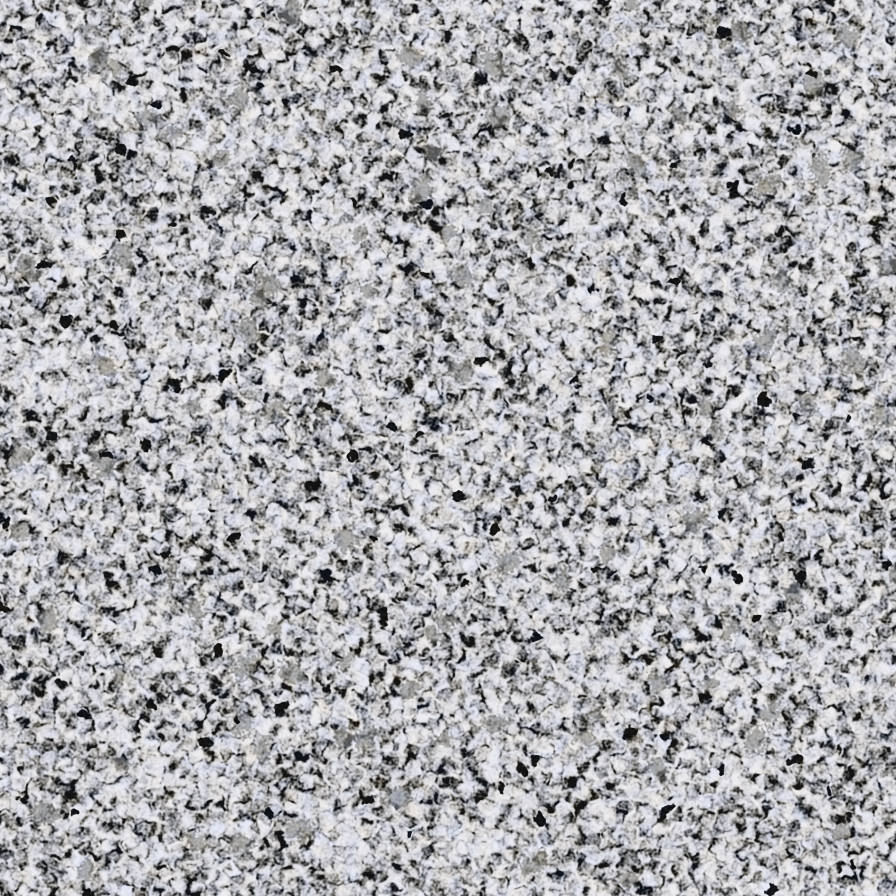
Give the GLSL for this texture, as a Shadertoy shader.

```glsl
// Pale speckled granite: light feldspar, grey quartz patches and black mica flecks.

#define CLUSTER_FREQ 13.0
#define PATCH_FREQ 38.0
#define GRAIN_FREQ 82.0
#define FLECK_FREQ 158.0
#define DUST_FREQ 310.0
#define WARP_AMOUNT 0.0035
#define QUARTZ_RADIUS 0.0125
#define QUARTZ_OPACITY 0.62
#define MICA_RADIUS 0.0062
#define TONE_SHIFT 0.04

// Two random values in 0..1 for a lattice point.
vec2 hash2(vec2 p, uint seed) {
    uvec2 q = uvec2(ivec2(p)) * uvec2(1597u, 3571u) + seed * uvec2(7919u, 6151u);
    for (int i = 0; i < 3; i++) {
        q = q * 1664525u + 1013904223u;
        q.x += q.y * 1664525u;
        q.y += q.x * 1664525u;
        q ^= q >> 16u;
    }
    return vec2(q & 65535u) / 65535.0;
}

float cornerSlope(vec2 cell, vec2 f, vec2 corner, uint seed) {
    return dot(hash2(cell + corner, seed) * 2.0 - 1.0, f - corner);
}

// Gradient noise scaled to roughly unit variance.
float noise(vec2 p, uint seed) {
    vec2 cell = floor(p), f = p - cell;
    vec2 u = f * f * (3.0 - 2.0 * f);
    float low = mix(cornerSlope(cell, f, vec2(0, 0), seed),
                    cornerSlope(cell, f, vec2(1, 0), seed), u.x);
    float high = mix(cornerSlope(cell, f, vec2(0, 1), seed),
                     cornerSlope(cell, f, vec2(1, 1), seed), u.x);
    return 5.78 * mix(low, high, u.y);
}

vec2 turn(vec2 p, float angle) {
    float c = cos(angle), s = sin(angle);
    return vec2(c * p.x - s * p.y, s * p.x + c * p.y);
}

// Coverage of scattered, stretched grains on a jittered grid.
float scatter(vec2 uv, float cells, float chance, float radius, float ragged, uint seed) {
    vec2 home = floor(uv * cells);
    float cover = 0.0;
    for (int y = -1; y <= 1; y++)
    for (int x = -1; x <= 1; x++) {
        vec2 cell = home + vec2(x, y);
        vec2 kind = hash2(cell, seed + 1u);
        vec2 d = uv - (cell + hash2(cell, seed)) / cells;
        d = turn(d, kind.y * 6.2832) * vec2(0.85, 1.2);
        float size = radius * mix(0.65, 1.15, fract(kind.y * 37.0));
        float edge = length(d) / size + ragged;
        cover = max(cover, step(kind.x, chance) * (1.0 - smoothstep(0.8, 1.15, edge)));
    }
    return cover;
}

// Mineral colours from dark to light, placed along the noise value.
vec3 mineralColor(float z) {
    const vec3 tones[7] = vec3[7](
        vec3(0.07, 0.07, 0.08), vec3(0.26, 0.27, 0.27), vec3(0.44, 0.44, 0.44),
        vec3(0.59, 0.59, 0.60), vec3(0.74, 0.74, 0.76), vec3(0.85, 0.85, 0.87),
        vec3(0.92, 0.92, 0.94));
    const float stops[7] = float[7](-1.9, -1.41, -0.99, -0.57, 0.0, 0.75, 2.2);
    vec3 color = tones[0];
    for (int i = 1; i < 7; i++)
        color = mix(color, tones[i], clamp((z - stops[i - 1]) / (stops[i] - stops[i - 1]), 0.0, 1.0));
    return color;
}

vec3 granite(vec2 uv) {
    // Ragged grain outlines
    vec2 warp = vec2(noise(uv * 95.0, 1u), noise(uv * 95.0, 2u));
    vec2 p = uv + WARP_AMOUNT * 0.5 * warp;

    // Layered grain sizes
    float dust = noise(turn(uv, 0.4) * DUST_FREQ, 7u);
    float z = 0.18 * noise(turn(p, 0.3) * CLUSTER_FREQ, 3u)
            + 0.28 * noise(turn(p, 1.1) * PATCH_FREQ, 4u)
            + 0.64 * noise(turn(p, 0.7) * GRAIN_FREQ, 5u)
            + 0.60 * noise(turn(p, 2.0) * FLECK_FREQ, 6u)
            + 0.32 * dust + TONE_SHIFT;
    vec3 color = mineralColor(z);

    // Grey quartz patches
    float quartz = scatter(p, 17.0, 0.32, QUARTZ_RADIUS, 0.12 * dust, 20u);
    vec3 quartzColor = vec3(0.53, 0.53, 0.52) + 0.035 * dust;
    color = mix(color, quartzColor, quartz * QUARTZ_OPACITY);

    // Larger black mica grains
    float mica = scatter(p, 22.0, 0.16, MICA_RADIUS, 0.08 * dust, 30u);
    color = mix(color, vec3(0.07, 0.075, 0.08) + 0.015 * dust, mica);

    // Faint warm and cool tint
    return color + vec3(0.008, 0.002, -0.010) * noise(p * 60.0, 9u);
}

void mainImage(out vec4 fragColor, in vec2 fragCoord) {
    // Four samples per pixel smooth the edges
    vec3 color = vec3(0.0);
    for (int i = 0; i < 4; i++) {
        vec2 offset = vec2(i & 1, i >> 1) * 0.5 - 0.25;
        color += granite((fragCoord + offset) / iResolution.y);
    }
    fragColor = vec4(clamp(color * 0.25, 0.0, 1.0), 1.0);
}
```
